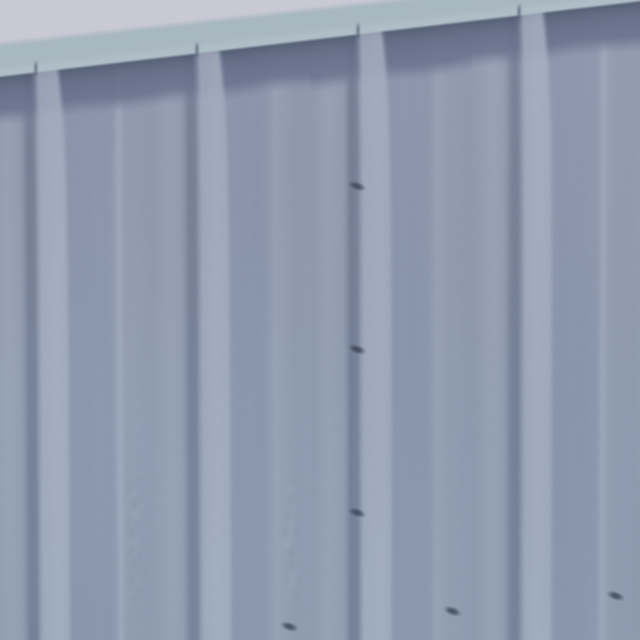
Give the GLSL for this texture, as a Shadertoy shader.

```glsl
// Ribbed metal cladding under a sloping eave trim, with a wedge of pale sky.
// One periodic cross-section shades the ribs and pans; the trim's cast shadow,
// screws, faint streaks and cellular scuffs are layered over it.

const float PITCH = 0.2517;         // distance between ribs
const float RIB_X = 0.0560;         // left edge of the first full rib
const float RIB_WIDTH = 0.052;
const float RIDGE_X = 0.126;        // small pan ridge, measured from the rib
const float WRAP = 0.074;           // part of the profile left of each rib
const float SHADOW_DEPTH = 0.070;
const float GRAIN = 0.006;
const vec2 LIP = vec2(0.880, 0.118);      // trim bottom: height, slope
const vec2 TRIM_TOP = vec2(0.932, 0.110); // trim top: height, slope
const vec2 RIB_SCREW = vec2(0.558, 0.199);
const vec2 PAN_SCREW = vec2(0.452, 0.021);
const float SCREW_STEP = 0.255;

const vec3 PAN = vec3(0.562, 0.606, 0.686);
const vec3 PAN_DIM = vec3(0.544, 0.590, 0.674);
const vec3 RIB = vec3(0.622, 0.664, 0.736);
const vec3 HIGHLIGHT = vec3(0.650, 0.694, 0.762);
const vec3 GROOVE = vec3(0.410, 0.455, 0.540);
const vec3 SHADOW = vec3(0.435, 0.475, 0.575);
const vec3 DARK = vec3(0.230, 0.270, 0.350);
const vec3 TRIM = vec3(0.660, 0.722, 0.752);
const vec3 SKY = vec3(0.790, 0.788, 0.832);

float hash(vec2 p) {
    return fract(sin(dot(p, vec2(127.1, 311.7))) * 4375.85);
}

float bump(float x, float centre, float width) {
    float d = (x - centre) / width;
    return exp(-d * d);
}

float band(float x, float left, float right, float soft) {
    return smoothstep(left - soft, left + soft, x)
         * (1.0 - smoothstep(right - soft, right + soft, x));
}

// Distance to the nearest jittered cell point
float cellular(vec2 p) {
    vec2 cell = floor(p);
    float nearest = 2.0;
    for (int j = -1; j <= 1; j++)
        for (int i = -1; i <= 1; i++) {
            vec2 c = cell + vec2(i, j);
            vec2 point = c + vec2(hash(c), hash(c + 19.3));
            nearest = min(nearest, length(p - point));
        }
    return nearest;
}

// Tilted, soft oval screw head
float screw(vec2 p, vec2 centre) {
    vec2 d = p - centre;
    d.y += 0.25 * d.x;
    return 1.0 - smoothstep(0.2, 1.35, length(d / vec2(0.0120, 0.0062)));
}

// Wall panel: u runs across one repeat, with u = 0 at the rib's left edge
vec3 wall(vec2 p, float drop) {
    float lean = 0.010 * (0.5 - p.y) * (0.65 - p.x);
    float shifted = p.x - lean - RIB_X + WRAP;
    float id = floor(shifted / PITCH);
    float u = mod(shifted, PITCH) - WRAP;
    float vary = hash(vec2(id, 4.0)) - 0.5;
    float crisp = cos(id * 2.0944); // every third ridge is sharp, others faint

    // Ribs narrow towards the eave, with a softly rounded left side
    float taper = exp(-drop * 9.0);
    float ribRight = RIB_WIDTH + 0.003 * vary - 0.014 * taper;
    float rib = smoothstep(-0.004, 0.013, u + 0.005 * taper)
              * (1.0 - smoothstep(ribRight - 0.006, ribRight + 0.006, u));
    float ridge = RIDGE_X + 0.005 * crisp;

    // Cross-section
    vec3 col = mix(PAN, PAN_DIM, band(u, 0.040, ridge - 0.010, 0.014));
    col = mix(col, RIB, 0.42 * band(u, -0.058, -0.027, 0.014));
    col = mix(col, HIGHLIGHT, (0.34 + 0.18 * crisp) * bump(u, ridge, 0.0085 - 0.002 * crisp));
    col = mix(col, RIB, 0.16 * bump(u, ridge + 0.010, 0.016));
    col = mix(col, GROOVE, 0.62 * band(u, -0.016, 0.008, 0.010));
    col = mix(col, DARK, (0.07 + 0.08 * vary) * bump(u, -0.012, 0.004));
    col = mix(col, RIB, rib);
    col = mix(col, HIGHLIGHT, 0.40 * bump(u, 0.031, 0.014) * rib);

    // Long streaks, slow tint drift and low scuffs beside the ridge
    float streak = sin(p.x * 91.0) + sin(p.x * 213.0);
    col += 0.0016 * streak + 0.005 * sin(p.y * 5.0 + id);
    col += vec3(-0.006, 0.002, 0.001) * (1.0 - 2.0 * p.y);
    float worn = bump(u, ridge + 0.022, 0.013) * band(p.y, 0.07, 0.25, 0.06);
    float scuff = cellular(vec2(p.x * 62.0 - p.y * 26.0, p.y * 40.0 + p.x * 15.0)) - 0.5;
    col += 0.045 * scuff * worn * step(id, 1.5);
    col += GRAIN * (cellular(p * 95.0) - 0.5);

    // Trim shadow falls mainly on the recessed pans
    float reach = SHADOW_DEPTH + 0.010 * vary + 0.002 * sin(p.x * 40.0);
    float shade = 1.0 - smoothstep(reach - 0.020, reach + 0.012, drop);
    vec3 shadow = mix(SHADOW, DARK, 0.50 * exp(-drop * 32.0));
    col = mix(col, shadow, shade * (1.0 - 0.90 * rib) * 0.90);
    return mix(col, DARK, 0.25 * exp(-drop * 150.0) * (1.0 - 0.6 * rib));
}

void mainImage(out vec4 fragColor, in vec2 fragCoord) {
    vec2 p = fragCoord / iResolution.xy;
    float soft = max(0.0032, 1.0 / iResolution.y);
    float drop = LIP.x + LIP.y * p.x - p.y;
    float aboveTrim = p.y - TRIM_TOP.x - TRIM_TOP.y * p.x;
    vec3 col = wall(p, max(drop, 0.0));

    // One row of screws up a rib, another along the pans
    float screws = 0.0;
    for (int i = 0; i < 3; i++) {
        float n = float(i);
        screws = max(screws, screw(p, RIB_SCREW + vec2(0.0, SCREW_STEP * n)));
        screws = max(screws, screw(p, PAN_SCREW + vec2(SCREW_STEP, 0.024) * n));
    }
    col = mix(col, DARK, 0.80 * screws);

    // Trim with a pale lip and a small nick above each rib, then sky
    vec3 trim = TRIM + 0.025 * bump(drop, -0.006, 0.008);
    float ribOffset = mod(p.x - RIB_X + 0.5 * PITCH, PITCH) - 0.5 * PITCH;
    float nick = bump(ribOffset, 0.000, 0.0032) * band(drop, -0.015, 0.002, 0.007);
    col = mix(col, trim, smoothstep(soft, -soft, drop));
    col = mix(col, DARK, 0.50 * nick);
    col = mix(col, SKY, smoothstep(-2.0 * soft, 2.0 * soft, aboveTrim));
    fragColor = vec4(clamp(col, 0.0, 1.0), 1.0);
}
```
